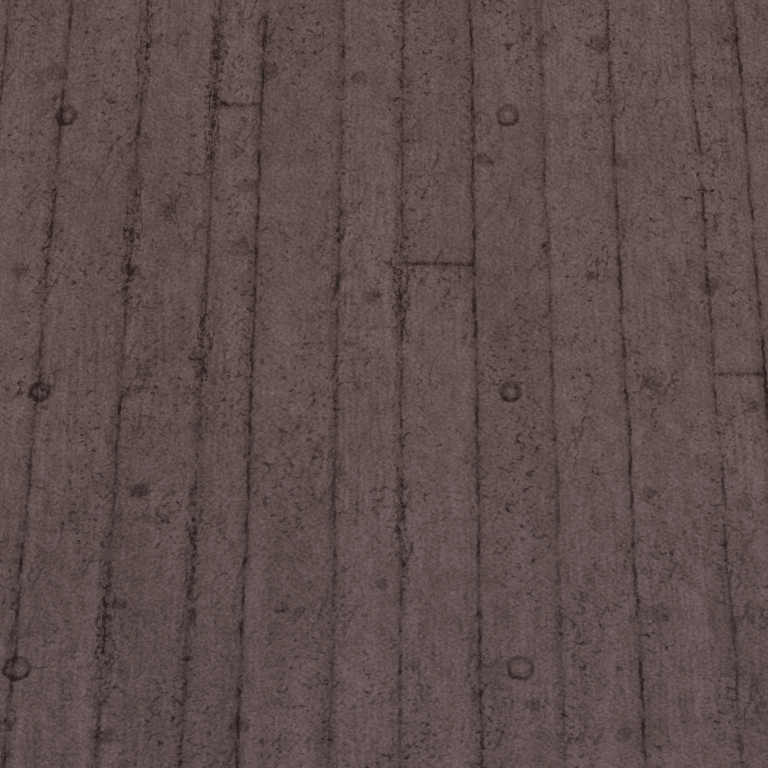
This texture is drawn by a three.js fragment shader. Its source:

```glsl
varying vec2 vUv;

const vec3 WARM = vec3(0.397, 0.326, 0.319);    // upper wall
const vec3 COOL = vec3(0.381, 0.320, 0.315);    // lower wall
const vec3 SHADE_POWER = vec3(0.95, 1.04, 1.09); // browner shadows
const float VANISH_X = 0.535;     // seam that stays upright
const float BOTTOM_SPREAD = 1.2;  // boards widen towards the bottom
const float BOARD_WIDTH = 0.086;
const float SEAM_JITTER = 0.4;
const float ROUGH_SHARE = 0.42;   // seams with leaked, lumpy edges
const float JOINT_SHARE = 0.36;   // boards with a cross joint
const vec2 HOLE_SPACING = vec2(0.565, 0.36);
const vec2 HOLE_ORIGIN = vec2(0.655, 0.13);
const float HOLE_RADIUS = 0.0125;
const float KNOT_CELLS = 7.0;
const float KNOT_SHARE = 0.5;
const float GRIT = 0.2;
const float GRAIN = 0.14;
const float MOTTLE = 0.1;
const float PIT_DEPTH = 0.25;
const mat2 TURN = mat2(0.8, 0.6, -0.6, 0.8); // hides the noise lattice

float hash(vec2 p) {
  return fract(sin(dot(p, vec2(127.1, 311.7))) * 43758.545);
}

vec2 gradient(vec2 cell) {
  float a = 6.2832 * hash(cell);
  return vec2(cos(a), sin(a));
}

float noise(vec2 p) {
  vec2 i = floor(p), f = p - i;
  vec2 w = f * f * f * (f * (f * 6.0 - 15.0) + 10.0);
  float a = dot(gradient(i), f);
  float b = dot(gradient(i + vec2(1, 0)), f - vec2(1, 0));
  float c = dot(gradient(i + vec2(0, 1)), f - vec2(0, 1));
  float d = dot(gradient(i + vec2(1, 1)), f - vec2(1, 1));
  return mix(mix(a, b, w.x), mix(c, d, w.x), w.y);
}

float fbm(vec2 p) {
  float sum = 0.0, amp = 1.0;
  for (int i = 0; i < 4; i++) {
    sum += amp * noise(p);
    p = TURN * p * 2.03 + 17.3;
    amp *= 0.55;
  }
  return sum;
}

// Soft dark stroke around a zero distance
float stroke(float d, float width) {
  return 1.0 - smoothstep(0.2 * width, width, abs(d));
}

float seamX(float id) {
  return VANISH_X + BOARD_WIDTH * (id + SEAM_JITTER * (hash(vec2(id, 3.7)) - 0.5));
}

// Broken seam line with a soft shadow, plus lumpy outlines on rough seams
float seamShade(float d, float id, float y) {
  float breaks = clamp(0.6 + 1.3 * fbm(vec2(id * 9.1 + d * 90.0, y * 34.0)), 0.1, 1.2);
  float strength = mix(0.14, 0.36, hash(vec2(id, 8.2)));
  float frayed = d + 0.0022 * fbm(vec2(id * 6.1 + d * 120.0, y * 90.0));
  float shade = strength * breaks * stroke(frayed, 0.0034);
  shade += 0.09 * (1.0 - smoothstep(0.0, 0.012, abs(d + 0.002)));
  float rough = step(hash(vec2(id, 5.9)), ROUGH_SHARE);
  float patchy = smoothstep(-0.15, 0.2, noise(vec2(id * 4.3, y * 4.0)));
  float side = id * 7.7 + 3.4 * step(d, 0.0);
  float lump = 0.0065 + 0.009 * fbm(vec2(side + d * 45.0, y * 32.0));
  float rim = stroke(abs(frayed) - lump, 0.0026);
  float inside = 1.0 - smoothstep(0.002, 0.013, abs(d));
  float crumbs = smoothstep(0.05, 0.4, fbm(vec2(d * 150.0 + id * 5.3, y * 125.0)));
  return shade + rough * patchy * (0.27 * rim * breaks + 0.3 * inside * crumbs);
}

// Round formwork tie holes: dark ring, greyish plug, shadowed lower rim
float holeShade(vec2 p) {
  vec2 grid = (p - HOLE_ORIGIN) / HOLE_SPACING;
  vec2 id = floor(grid + 0.5);
  vec2 d = (grid - id) * HOLE_SPACING;
  d.x += 0.02 * (hash(id + 2.3) - 0.5);
  float radius = HOLE_RADIUS * (0.85 + 0.35 * hash(id + 6.1));
  float r = length(d) + 0.002 * noise(p * 90.0);
  float ring = stroke(r - radius, 0.0045);
  float plug = 1.0 - smoothstep(0.5 * radius, 0.85 * radius, r);
  float lower = 0.8 - 0.25 * d.y / radius;
  return 0.4 * ring * lower - 0.04 * plug + 0.14 * stroke(r - radius * 0.55, 0.004);
}

// Blurred knots, one at most in each cell
float knotShade(vec2 p) {
  vec2 g = p * KNOT_CELLS, id = floor(g);
  vec2 centre = 0.25 + 0.5 * vec2(hash(id + 1.3), hash(id + 9.4));
  float r = length((g - id - centre) * vec2(0.9, 1.1)) / KNOT_CELLS;
  r += 0.006 * fbm(p * 75.0);
  float radius = mix(0.006, 0.012, hash(id + 4.8));
  float disc = 1.0 - smoothstep(0.65 * radius, radius * 1.1, r);
  return step(hash(id + 7.7), KNOT_SHARE) * (0.17 * disc + 0.09 * stroke(r - radius, 0.003));
}

void main() {
  // Undo the perspective so boards run straight up
  vec2 p = vUv;
  p.x = VANISH_X + (p.x - VANISH_X) / mix(BOTTOM_SPREAD, 1.0, p.y);
  float y = p.y;
  float u = p.x + 0.003 * noise(vec2(p.x * 12.0, y * 9.0));

  // Boards and cross joints
  float seam = floor((u - VANISH_X) / BOARD_WIDTH + 0.5);
  float d = u - seamX(seam);
  float board = seam - step(d, 0.0);
  float jointY = 0.25 + 0.65 * hash(vec2(board, 2.6));
  float jointD = y - jointY + 0.005 * fbm(vec2(u * 50.0, board));
  float jointed = step(hash(vec2(board, 6.4)), JOINT_SHARE);
  float plank = board + 0.37 * jointed * step(jointD, 0.0);

  // Surface: stains, streaks, wood grain and grit
  vec2 q = TURN * p;
  float tone = 0.995 + 0.05 * (hash(vec2(plank, 1.9)) - 0.5);
  tone += 0.05 * fbm(p * vec2(9.0, 6.0));
  tone += MOTTLE * fbm(p * vec2(52.0, 42.0) + plank * 3.0);
  tone += 0.12 * noise(vec2(u * 42.0, y * 2.5 + plank)) * mix(1.0, 0.4, y);
  float grained = smoothstep(-0.2, 0.3, noise(vec2(plank * 5.7, y * 3.0)));
  tone += GRAIN * mix(0.3, 1.0, grained) * noise(vec2(u * 210.0, y * 22.0 + plank));
  tone += GRIT * (noise(q * 300.0) + 0.6 * noise(q * 180.0 + 31.0));
  tone -= 0.04 * (1.0 - smoothstep(0.0, 0.45, vUv.x)) * (1.0 - 0.5 * y);

  // Pits and fine cracks, denser in worn vertical bands
  float worn = smoothstep(-0.3, 0.45, fbm(p * vec2(16.0, 7.0) + 40.0));
  float pits = smoothstep(0.3, 0.62, fbm(p * vec2(75.0, 95.0) + 5.0));
  pits += 0.9 * smoothstep(0.22, 0.46, noise(q * 150.0 + 71.0));
  tone -= PIT_DEPTH * pits * mix(0.25, 1.1, worn);
  float crackle = noise(p * vec2(44.0, 20.0) + 0.4 * fbm(p * 60.0));
  float cracked = smoothstep(0.05, 0.35, noise(p * vec2(17.0, 13.0) + 90.0));
  tone -= 0.17 * cracked * stroke(crackle, 0.09);

  // Built features
  tone -= seamShade(d, seam, y);
  float jointBreaks = 0.75 + 0.7 * fbm(vec2(u * 65.0, board));
  tone -= jointed * jointBreaks * (0.28 * stroke(jointD, 0.004) + 0.1 * stroke(jointD, 0.012));
  tone -= holeShade(p) + knotShade(p);

  vec3 concrete = mix(COOL, WARM, smoothstep(0.1, 0.8, y));
  gl_FragColor = vec4(concrete * pow(vec3(clamp(tone, 0.42, 1.25)), SHADE_POWER), 1.0);
}
```
